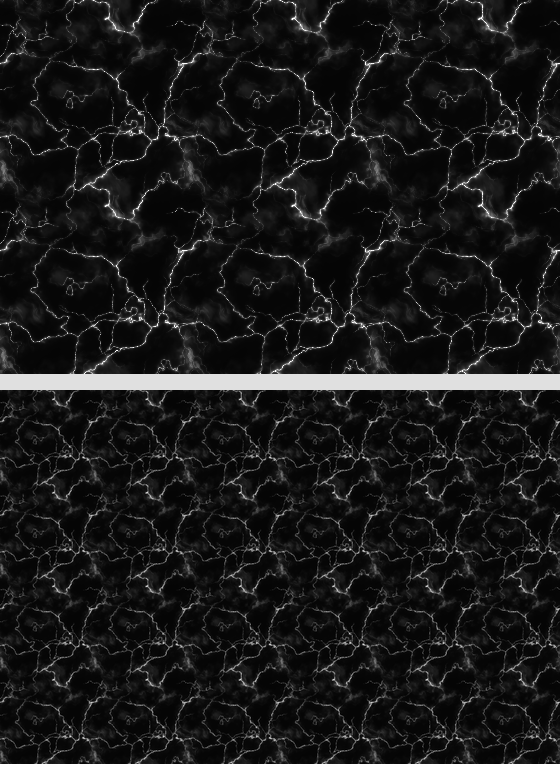
Top, the tile; bottom, the same tile 2 across and 2 down.
Reproduce this texture procedurally as a Shadertoy shader.

```glsl
// Electric veins on black: a tile, repeated 3 x 2, of jagged glowing filaments.
// Filaments are borders of a wrapping cell pattern bent by fractal noise;
// noise masks fade them in and out, flare the junctions and add thin smoke.

const vec2 REPEATS = vec2(3.0, 2.0);
const vec3 NIGHT = vec3(0.02);
const vec3 SMOKE = vec3(0.32);
const vec3 SPARK = vec3(1.0);

// Whole-number wrap, safe against rounding at the seam
vec2 wrap(vec2 cell, float period) {
    return cell - period * floor((cell + 0.5) / period);
}

float hash(vec2 cell, float seed) {
    return fract(sin(dot(cell, vec2(127.1, 311.7)) + seed * 74.7) * 43758.5);
}

// Value noise with "period" lattice cells per tile
float noise(vec2 p, float period, float seed) {
    p *= period;
    vec2 i = floor(p), f = p - i;
    f = f * f * f * (f * (f * 6.0 - 15.0) + 10.0);
    vec2 a = wrap(i, period), b = wrap(i + 1.0, period);
    return mix(mix(hash(a, seed), hash(vec2(b.x, a.y), seed), f.x),
               mix(hash(vec2(a.x, b.y), seed), hash(b, seed), f.x), f.y);
}

float fbm(vec2 p, float period, int octaves, float seed) {
    float sum = 0.0, total = 0.0, gain = 0.5;
    for (int k = 0; k < octaves; k++) {
        sum += gain * noise(p, period, seed + float(k));
        total += gain;
        gain *= 0.5;
        period *= 2.0;
    }
    return sum / total;
}

// x: distance to the nearest cell border, y: to the nearest junction
vec2 cellBorders(vec2 p, float cells, float seed) {
    p *= cells;
    vec2 home = floor(p);
    vec3 nearest = vec3(9.0);
    for (int y = -2; y <= 2; y++)
    for (int x = -2; x <= 2; x++) {
        vec2 cell = home + vec2(x, y);
        vec2 id = wrap(cell, cells);
        vec2 site = cell + 0.05 + 0.9 * vec2(hash(id, seed), hash(id, seed + 5.0));
        float d = distance(p, site);
        if (d < nearest.x) nearest = vec3(d, nearest.xy);
        else if (d < nearest.y) nearest = vec3(nearest.x, d, nearest.y);
        else nearest.z = min(nearest.z, d);
    }
    return (nearest.yz - nearest.x) * 0.5 / cells;
}

// Bright core with a soft falloff, never thinner than the pixel allows
float filament(float d, float width, float pixel) {
    float w = max(width, 0.4 * pixel);
    return pow(w / (w + d), 2.0);
}

void mainImage(out vec4 fragColor, in vec2 fragCoord) {
    vec2 p = fragCoord / iResolution.xy * REPEATS;
    float pixel = REPEATS.y / iResolution.y;

    // Broad bending of the plane, then a fine jagged shake
    vec2 bend = vec2(fbm(p, 4.0, 5, 11.0), fbm(p, 4.0, 5, 23.0)) - 0.5;
    vec2 shake = vec2(fbm(p, 24.0, 3, 31.0), fbm(p, 24.0, 3, 37.0)) - 0.5;
    vec2 q = p + 0.36 * bend + 0.03 * shake;

    // Main veins, brighter and wider where the charge is strong
    vec2 vein = cellBorders(q, 3.0, 3.0);
    float charge = smoothstep(0.25, 0.8, noise(q, 4.0, 41.0));
    float light = mix(0.08, 1.35, charge)
                * filament(vein.x, mix(0.0014, 0.0038, charge), pixel);

    // Fine side branches that fade into the dark
    vec2 twig = cellBorders(q + 0.05 * bend.yx, 5.0, 17.0);
    float reach = smoothstep(0.5, 0.85, noise(p, 5.0, 53.0));
    light += 0.7 * reach * filament(twig.x, 0.0018, pixel);

    // Smoke, thin wisps and flares at the junctions
    float cloud = fbm(p + 0.1 * bend, 6.0, 5, 67.0);
    float smoke = pow(smoothstep(0.46, 0.86, cloud), 1.6);
    float wisp = pow(1.0 - abs(2.0 * fbm(q, 9.0, 4, 83.0) - 1.0), 9.0);
    float flare = exp(-vein.y / 0.018) * smoothstep(0.3, 0.65, noise(p, 3.0, 97.0));
    float halo = charge * exp(-vein.x / 0.014);
    float haze = smoke * (0.3 + 0.7 * wisp) + 0.2 * halo * cloud;
    light += flare * (0.2 + 0.6 * wisp) * (0.4 + cloud);

    vec3 color = NIGHT + SMOKE * haze;
    color = mix(color, SPARK, clamp(light, 0.0, 1.0));
    fragColor = vec4(color, 1.0);
}
```
